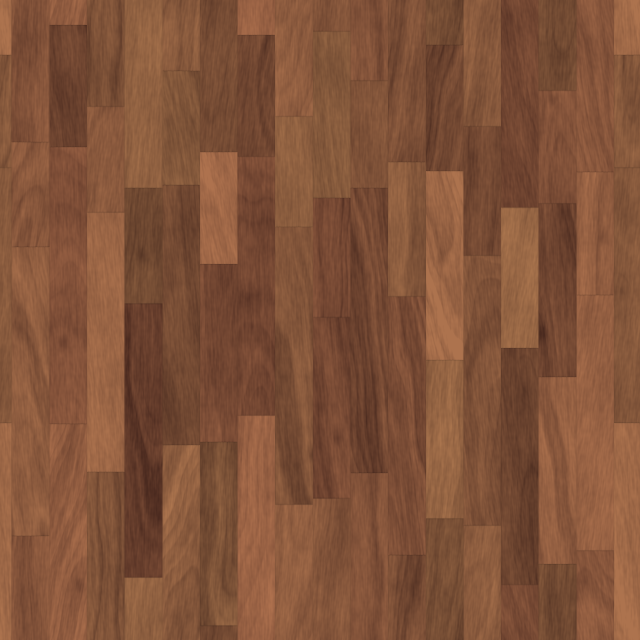
This texture is drawn by a WebGL 1 fragment shader. Its source:

```glsl
precision highp float;
// Walnut strip parquet: 17 columns of butted staves, three or four per column.
// Each stave is cut from its own virtual trunk, so distance to the tilted pith
// yields straight, slanted or arched grain. The whole tile wraps seamlessly.

uniform vec2 u_resolution;

const float COLUMNS = 17.0;

vec4 hash4(vec2 p) {
  vec4 s = vec4(dot(p, vec2(127.1, 311.7)), dot(p, vec2(269.5, 183.3)),
                dot(p, vec2(419.2, 371.9)), dot(p, vec2(87.3, 241.1)));
  return fract(sin(s) * 43758.55);
}

// Gradient noise, roughly -0.7 to 0.7
float corner(vec2 cell, vec2 offset) {
  float angle = 6.2832 * hash4(cell).x;
  return dot(vec2(cos(angle), sin(angle)), offset);
}

float noise(vec2 p) {
  vec2 i = floor(p), f = fract(p);
  vec2 w = f * f * f * (f * (f * 6.0 - 15.0) + 10.0);
  vec2 e = vec2(1.0, 0.0);
  return mix(mix(corner(i, f), corner(i + e, f - e), w.x),
             mix(corner(i + e.yx, f - e.yx), corner(i + 1.0, f - 1.0), w.x), w.y);
}

// Wood of one stave; q is in stave widths, x centred, y along the length
vec3 wood(vec2 q, vec2 id) {
  vec4 cut = hash4(id + 3.7);
  vec4 look = hash4(id + 41.3);
  vec4 flaw = hash4(id + 83.9);
  vec2 seed = 50.0 * cut.xy;

  // Distance to the pith, bent by slow wander
  float lean = 0.6 * (cut.z - 0.5);
  float slope = mix(0.03, 0.3, cut.w * cut.w);
  vec2 pith = vec2(q.x + 2.4 * (cut.y - 0.5) + lean * (q.y - 2.5), 0.15 + slope * q.y);
  float d = length(pith) + 0.25 * noise(q * vec2(1.2, 0.45) + seed);

  // Growth rings: broad bands, narrow bands and soft latewood lines
  float broad = noise(vec2(d * 2.3, 0.37) + seed);
  float narrow = noise(vec2(d * 8.0, 0.61) + seed);
  float ring = fract(d * 4.5 + 1.3 * broad);
  float latewood = ring * ring * ring * smoothstep(1.0, 0.8, ring);

  // Fibres and pores running along the stave
  float x = q.x + 0.5 * lean * q.y;
  float fibre = noise(vec2(x * 10.0, q.y * 0.7) + seed);
  float pore = noise(vec2(x * 22.0, q.y * 3.0) + seed);
  float fleck = noise(vec2(x * 15.0, q.y * 9.0) + seed.yx);
  float cloud = noise(q * vec2(1.0, 0.6) + seed.yx);

  float figure = mix(0.35, 1.3, look.y);
  float tone = 0.61 + 0.42 * (look.x + look.w - 1.0);
  tone += figure * (0.36 * broad + 0.18 * narrow - 0.22 * latewood);
  tone += 0.13 * fibre + 0.19 * pore + 0.07 * fleck + 0.2 * cloud;

  // Heartwood streak on some staves, small knot on a few
  tone -= 0.36 * step(0.72, flaw.x) * smoothstep(0.0, 0.35, broad + 0.3 * cloud);
  vec2 knot = (q - vec2(flaw.y - 0.5, 1.0 + 2.0 * flaw.z)) * vec2(9.0, 5.0);
  tone -= 0.3 * step(0.88, flaw.w) * exp(-dot(knot, knot));

  vec3 color = mix(vec3(0.335, 0.205, 0.148), vec3(0.645, 0.437, 0.3), clamp(tone, -0.15, 1.1));
  return color * mix(vec3(1.0, 1.02, 0.98), vec3(1.01, 0.955, 0.965), look.z);
}

vec3 parquet(vec2 uv) {
  float x = uv.x * COLUMNS - 0.31;
  float column = mod(floor(x), COLUMNS);
  float across = fract(x);

  // Staves are measured downward from a staggered joint in the upper third
  float stagger = 0.03 + 0.31 * fract(column * 0.41 + 0.62);
  float along = fract(1.0 - uv.y - stagger);

  // Usually one short and two long staves, in some columns four
  float four = step(1.5, mod(column, 3.0)) * step(4.0, column);
  vec3 joints = mix(vec3(0.19, 0.595, 1.0), vec3(0.19, 0.47, 0.74), four);
  joints.xy += 0.06 * (hash4(vec2(column, 9.0)).xy - 0.5);

  float index = dot(step(joints, vec3(along)), vec3(1.0));
  float top = index < 0.5 ? 0.0 : index < 1.5 ? joints.x : index < 2.5 ? joints.y : joints.z;
  float bottom = index < 0.5 ? joints.x : index < 1.5 ? joints.y : index < 2.5 ? joints.z : 1.0;

  // Half of the staves are turned end for end
  vec2 id = vec2(column, index);
  float y = hash4(id + 17.0).x < 0.5 ? along - top : bottom - along;
  vec3 color = wood(vec2(across - 0.5, y * COLUMNS), id);

  // Barely visible seams, a little darker at the butt ends
  float side = 1.0 - smoothstep(0.0, 0.002, min(across, 1.0 - across) / COLUMNS);
  float end = 1.0 - smoothstep(0.0, 0.002, min(along - top, bottom - along));
  return color * (1.0 - max(0.05 * side, 0.1 * end));
}

void main() {
  // Four samples per pixel smooth the joints and fine grain
  vec3 color = vec3(0.0);
  for (int i = 0; i < 4; i++) {
    float n = float(i);
    vec2 offset = vec2(mod(n, 2.0), floor(n / 2.0)) * 0.5 - 0.25;
    color += parquet((gl_FragCoord.xy + offset) / u_resolution);
  }
  gl_FragColor = vec4(color / 4.0, 1.0);
}
```
